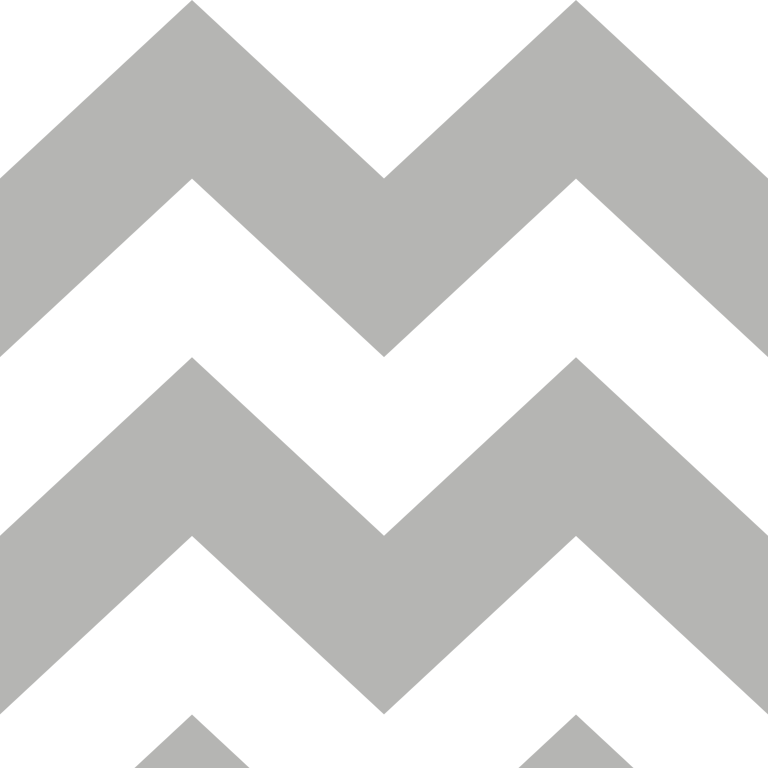
A WebGL 2 fragment shader for this pattern:

```glsl
#version 300 es
precision highp float;

uniform vec2 u_resolution;
out vec4 fragColor;

const vec3 WHITE = vec3(1.0);
const vec3 GREY = vec3(0.71, 0.71, 0.702);
const float ZIGZAGS_ACROSS = 2.0;
const float ROW_PERIOD = 0.4652;    // height of one grey plus one white band
const float GREY_SHARE = 0.5;       // part of the period that is grey
const float ZIGZAG_HEIGHT = 0.2324; // drop from peak to valley
const float TOP_PEAK = 1.0;         // height of the uppermost peaks

// Drop below the peak line: 0 at each peak, ZIGZAG_HEIGHT at each valley
float zigzagDrop(float x) {
    return ZIGZAG_HEIGHT * abs(2.0 * fract(x * ZIGZAGS_ACROSS) - 1.0);
}

// Signed distance to the nearest grey band, negative inside
float chevronDistance(vec2 p) {
    float rows = (TOP_PEAK - p.y - zigzagDrop(p.x)) / ROW_PERIOD;
    float fromCentre = abs(fract(rows - 0.5 * GREY_SHARE + 0.5) - 0.5);
    float slope = 2.0 * ZIGZAG_HEIGHT * ZIGZAGS_ACROSS;
    return (fromCentre - 0.5 * GREY_SHARE) * ROW_PERIOD / sqrt(1.0 + slope * slope);
}

void main() {
    vec2 p = gl_FragCoord.xy / u_resolution;
    float pixel = 1.0 / min(u_resolution.x, u_resolution.y);

    // Blend over about one pixel at the band edges
    float white = smoothstep(-0.7 * pixel, 0.7 * pixel, chevronDistance(p));
    fragColor = vec4(mix(GREY, WHITE, white), 1.0);
}
```
